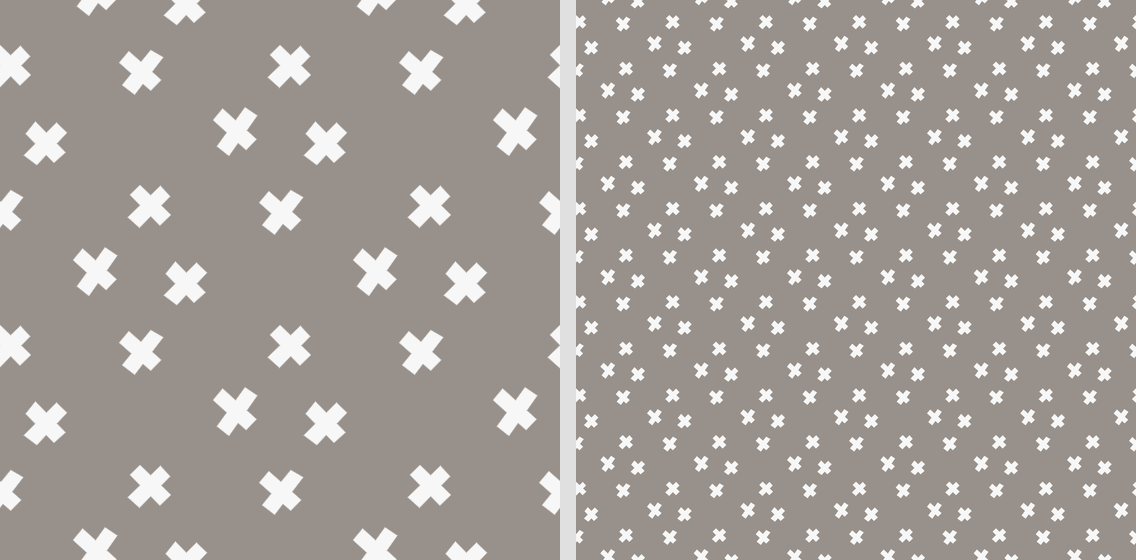
Left: one tile. Right: repeated 3 by 3.
This pattern is drawn by a WebGL 2 fragment shader. Its source:

```glsl
#version 300 es
precision highp float;

uniform vec2 u_resolution;
out vec4 fragColor;

#define REPEATS 2.0
#define TILE 384.0
#define GROUND vec3(0.598, 0.570, 0.547)
#define PAPER vec3(0.970, 0.970, 0.968)
#define EDGE_SOFTNESS 1.2

// Signed distance to the line a-b, positive on its left
float leftOf(vec2 p, vec2 a, vec2 b) {
    vec2 e = normalize(b - a);
    return dot(p - a, vec2(-e.y, e.x));
}

// Convex strip between two cut ends, corners given clockwise
float strip(vec2 p, vec4 head, vec4 tail) {
    float sides = max(leftOf(p, head.zw, tail.xy), leftOf(p, tail.zw, head.xy));
    float ends = max(leftOf(p, head.xy, head.zw), leftOf(p, tail.xy, tail.zw));
    return max(sides, ends);
}

// Two crossed strips; each arm is the pair of corners at its tip
float cutCross(vec2 p, vec4 ne, vec4 se, vec4 sw, vec4 nw) {
    return min(strip(p, ne, sw), strip(p, nw, se));
}

// Offset from a centre, wrapped to one tile
vec2 wrapAround(vec2 p, vec2 centre) {
    return mod(p - centre + 0.5 * TILE, TILE) - 0.5 * TILE;
}

// Four unevenly cut crosses
float motif(vec2 p) {
    float d = cutCross(wrapAround(p, vec2(193.0, 285.0)),
        vec4(13.7, 30.5, 31.0, 20.5), vec4(28.3, -10.7, 13.7, -25.5),
        vec4(-8.3, -31.0, -25.7, -17.7), vec4(-29.7, 13.0, -16.3, 29.0));
    d = min(d, cutCross(wrapAround(p, vec2(14.0, 294.0)),
        vec4(14.0, 27.3, 27.5, 12.7), vec4(28.5, -12.7, 13.3, -27.5),
        vec4(-14.7, -30.5, -31.0, -16.0), vec4(-28.0, 14.7, -14.0, 28.5)));
    d = min(d, cutCross(wrapAround(p, vec2(62.0, 188.0)),
        vec4(15.5, 28.0, 30.0, 14.0), vec4(28.0, -13.0, 12.0, -27.5),
        vec4(-11.5, -30.5, -29.5, -17.0), vec4(-27.0, 12.5, -13.5, 29.5)));
    return min(d, cutCross(wrapAround(p, vec2(322.0, 204.0)),
        vec4(14.0, 33.0, 31.0, 21.5), vec4(30.0, -11.0, 15.5, -26.0),
        vec4(-8.0, -34.0, -24.7, -20.7), vec4(-30.0, 15.3, -16.7, 31.3)));
}

void main() {
    vec2 p = gl_FragCoord.xy / u_resolution * REPEATS * TILE;
    float pixel = REPEATS * TILE / min(u_resolution.x, u_resolution.y);

    // The second copy sits half a tile across and down
    float d = min(motif(p), motif(p + 0.5 * TILE));

    float coverage = clamp(0.5 - d / (EDGE_SOFTNESS * pixel), 0.0, 1.0);
    fragColor = vec4(mix(GROUND, PAPER, coverage), 1.0);
}
```
